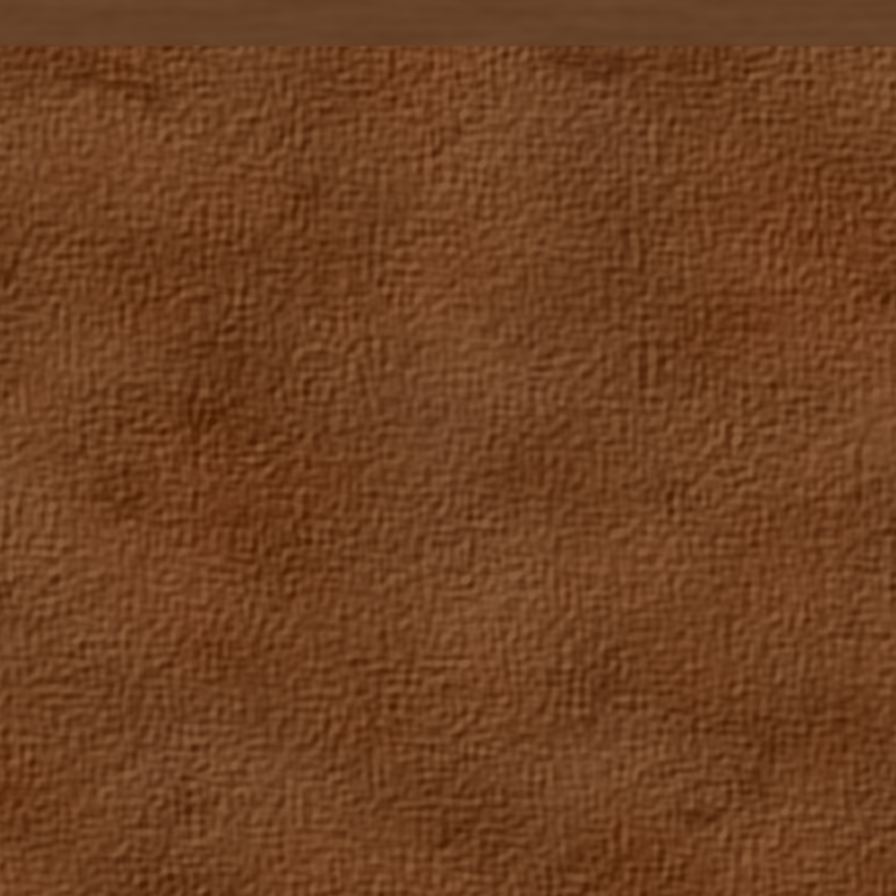
Reproduce this texture procedurally as a Shadertoy shader.

```glsl
// Brown woven hide with a plain, darker band along the top edge.
// Crossed thread noise makes a height field, which is embossed by light
// from the upper left and tinted with broad, soft stains.

vec2 gradientAt(vec2 cell) {
    float angle = 6.2832 * fract(sin(dot(cell, vec2(127.1, 311.7))) * 43758.5);
    return vec2(cos(angle), sin(angle));
}

float gradientNoise(vec2 p) {
    vec2 i = floor(p), f = p - i;
    vec2 u = f * f * f * (f * (f * 6.0 - 15.0) + 10.0);
    vec2 e = vec2(0.0, 1.0);
    float low = mix(dot(gradientAt(i), f), dot(gradientAt(i + e.yx), f - e.yx), u.x);
    float high = mix(dot(gradientAt(i + e), f - e), dot(gradientAt(i + 1.0), f - 1.0), u.x);
    return mix(low, high, u.y);
}

float cloud(vec2 p) {
    float sum = 0.0, weight = 1.0;
    for (int octave = 0; octave < 4; octave++) {
        sum += weight * gradientNoise(p);
        p = mat2(1.6, 1.2, -1.2, 1.6) * p + 7.3;
        weight *= 0.55;
    }
    return sum;
}

// Height of the surface: patches lean to warp, weft or round grain
float weaveHeight(vec2 p) {
    float lean = smoothstep(-0.35, 0.35, gradientNoise(p * 12.0 + 3.7));
    float warp = gradientNoise(p * vec2(104.0, 42.0) + 11.3);
    float weft = gradientNoise(p * vec2(42.0, 104.0) + 51.9);
    float grain = gradientNoise(p * 96.0 + 23.1);
    vec2 wander = vec2(gradientNoise(p * 14.0 + 5.2), gradientNoise(p * 14.0 + 31.6));
    vec2 lattice = sin(p * 450.0 + 4.0 * wander);
    return warp * mix(0.9, 0.5, lean) + weft * mix(0.5, 0.9, lean)
         + grain * 0.85 + 0.06 * (lattice.x + lattice.y);
}

void mainImage(out vec4 fragColor, in vec2 fragCoord) {
    vec2 p = fragCoord / iResolution.y;

    // Emboss: slopes that face the upper left are bright
    vec2 towardShade = vec2(0.0020, -0.0020);
    float relief = weaveHeight(p + towardShade) - weaveHeight(p - towardShade);
    relief *= 1.3 + 0.5 * gradientNoise(p * 7.0 + 17.0);

    // Broad mottling and a few darker, sideways creases
    float mottle = cloud(p * vec2(4.0, 6.0) + 2.4);
    float crease = smoothstep(0.28, 0.75, cloud(p * vec2(6.0, 11.0) + 41.5));
    float tone = 0.03 + 1.9 * relief + 1.45 * mottle - 1.3 * crease;

    vec3 hide = vec3(0.438, 0.254, 0.132) + vec3(0.041, 0.040, 0.036) * clamp(tone, -3.2, 2.6);
    float warmth = cloud(p * 3.0 + 63.8);
    hide += vec3(0.012, -0.012, -0.024) * warmth;

    // Smooth band with faint sideways streaks
    float streak = gradientNoise(p * vec2(9.0, 75.0) + 8.6)
                 + 0.5 * gradientNoise(p * vec2(45.0, 90.0));
    vec3 band = vec3(0.398, 0.260, 0.158) + 0.03 * streak;
    float bandMask = smoothstep(0.946, 0.951, p.y);

    fragColor = vec4(mix(hide, band, bandMask), 1.0);
}
```
